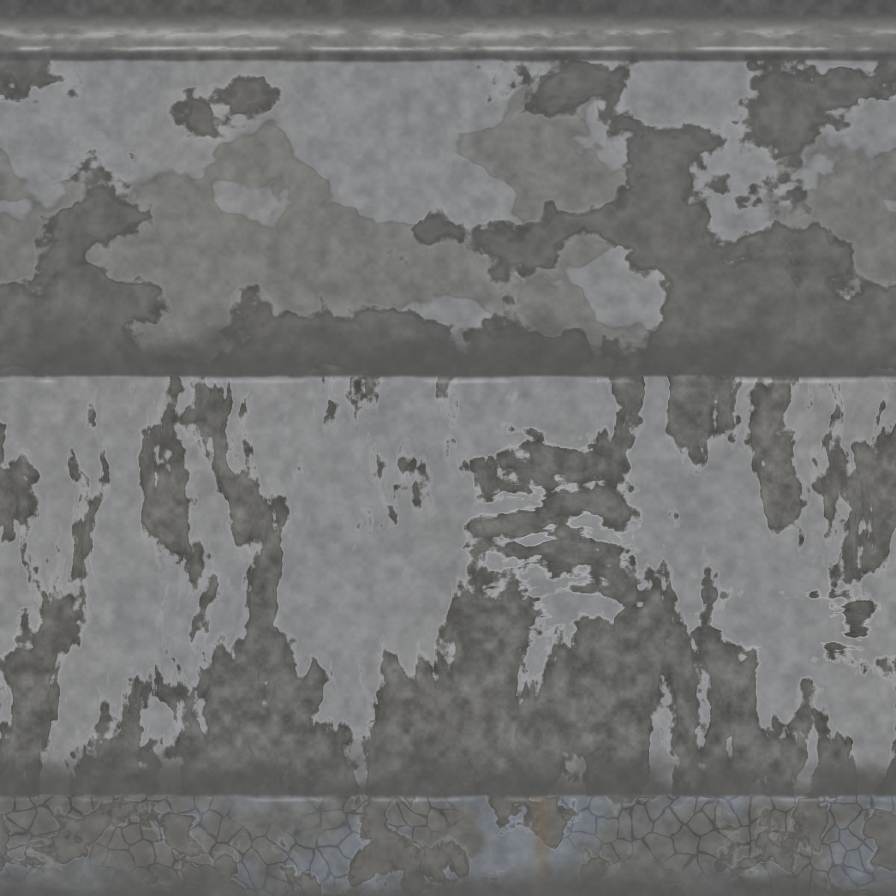
Write a three.js fragment shader that draws this texture.

```glsl
varying vec2 vUv;

const vec3 SOOT = vec3(0.345, 0.345, 0.340);
const vec3 BARE = vec3(0.410, 0.408, 0.398);
const vec3 FLAKE = vec3(0.465, 0.465, 0.455);
const vec3 PAINT = vec3(0.525, 0.528, 0.532);
const vec3 PALE = vec3(0.660, 0.665, 0.655);
const vec3 SLATE = vec3(0.455, 0.475, 0.500);
const vec3 RUST = vec3(0.430, 0.385, 0.325);
const float RIM_EDGE = 0.932;
const float UPPER_EDGE = 0.580;
const float LOWER_EDGE = 0.112;
const float EDGE_SOFT = 0.0025;
const float CHIP_SOFT = 0.014;
const float CRACK_CELLS = 42.0;
const float GRAIN = 0.13;

float hash(vec2 p) {
  vec3 q = fract(p.xyx * 0.1031);
  q += dot(q, q.yzx + 33.33);
  return fract((q.x + q.y) * q.z);
}

// Value noise that wraps across the canvas
float noise(vec2 p, float period) {
  vec2 i = floor(p), f = fract(p);
  f = f * f * (3.0 - 2.0 * f);
  float x0 = mod(i.x, period), x1 = mod(i.x + 1.0, period);
  float low = mix(hash(vec2(x0, i.y)), hash(vec2(x1, i.y)), f.x);
  float high = mix(hash(vec2(x0, i.y + 1.0)), hash(vec2(x1, i.y + 1.0)), f.x);
  return mix(low, high, f.y);
}

float fbm(vec2 uv, vec2 cells, float seed) {
  float sum = 0.0, weight = 0.5;
  for (int k = 0; k < 5; k++) {
    sum += weight * noise(uv * cells + vec2(0.0, seed), cells.x);
    cells *= 2.0;
    seed += 17.3;
    weight *= 0.53;
  }
  return sum - 0.5;
}

float blob(vec2 uv, vec2 center, vec2 radius) {
  vec2 d = uv - center;
  d.x -= floor(d.x + 0.5);
  d /= radius;
  return exp(-dot(d, d));
}

float bump(float x, float center, float width) {
  float d = (x - center) / width;
  return exp(-d * d);
}

// Distance gap between the two nearest cell points
float crackGap(vec2 p) {
  vec2 i = floor(p);
  float near = 9.0, next = 9.0;
  for (int y = -1; y <= 1; y++) {
    for (int x = -1; x <= 1; x++) {
      vec2 cell = i + vec2(float(x), float(y));
      vec2 id = vec2(mod(cell.x, CRACK_CELLS), cell.y);
      float d = length(cell + vec2(hash(id), hash(id + 71.7)) - p);
      next = min(next, max(near, d));
      near = min(near, d);
    }
  }
  return next - near;
}

// Paint where height is positive, with a raised lip and a shaded foot
vec3 chipped(float height, vec3 base, vec3 coat, float lip) {
  vec3 c = mix(base, coat, smoothstep(-CHIP_SOFT, CHIP_SOFT, height));
  c += lip * bump(height, 0.026, 0.018);
  return c - 0.05 * bump(height, -0.028, 0.022);
}

// Dirt gathered above a ledge
float dirt(float y, float edge, float fade, float ragged) {
  float above = smoothstep(edge - EDGE_SOFT, edge + EDGE_SOFT, y);
  return above * (1.0 - smoothstep(0.008, fade, y - edge + ragged * fade));
}

vec3 upperPanel(vec2 uv, vec2 p, float fine) {
  float wear = 0.20 * blob(uv, vec2(0.74, 0.77), vec2(0.07, 0.09))
    + 0.20 * blob(uv, vec2(0.88, 0.85), vec2(0.045, 0.06))
    + 0.18 * blob(uv, vec2(0.48, 0.84), vec2(0.016, 0.10))
    + 0.13 * blob(uv, vec2(0.05, 0.78), vec2(0.06, 0.08))
    + 0.14 * blob(uv, vec2(0.24, 0.89), vec2(0.06, 0.03))
    + 0.20 * (1.0 - smoothstep(0.61, 0.71, uv.y));
  float height = fbm(p, vec2(9.0, 11.0), 3.0) + 0.12 + 0.12 * fine - wear;
  float flake = fbm(p, vec2(5.0, 7.0), 40.0) + 0.09
    - 0.16 * blob(uv, vec2(0.33, 0.815), vec2(0.06, 0.05));
  vec3 coat = mix(FLAKE, PAINT, smoothstep(-0.01, 0.01, flake));
  coat -= 0.04 * bump(flake, 0.0, 0.009);
  return chipped(height, BARE, coat, 0.035);
}

vec3 middlePanel(vec2 uv, vec2 p, float fine) {
  float rough = blob(uv, vec2(0.62, 0.40), vec2(0.09, 0.12));
  float scraped = clamp(rough + blob(uv, vec2(0.91, 0.30), vec2(0.11, 0.05)), 0.0, 1.0);
  float streaks = mix(fbm(p, vec2(30.0, 9.0), 9.0), fbm(p, vec2(11.0, 44.0), 60.0), scraped);
  float wear = 0.28 * blob(uv, vec2(0.65, 0.23), vec2(0.14, 0.09))
    + 0.08 * rough + 0.09 * blob(uv, vec2(0.26, 0.35), vec2(0.035, 0.20))
    + 0.12 * (1.0 - smoothstep(0.14, 0.22, uv.y));
  float height = 0.75 * streaks + 0.45 * fbm(p, vec2(8.0, 7.0), 25.0) + 0.065 + 0.15 * fine - wear;
  return chipped(height, BARE + 0.12 * fine, PAINT, 0.045 + 0.08 * scraped);
}

vec3 crackedBand(vec2 uv, vec2 p) {
  float patchy = fbm(p, vec2(10.0, 14.0), 81.0);
  vec3 c = mix(BARE, SLATE, smoothstep(-0.12, 0.12, patchy + 0.12 * (uv.x - 0.5)));
  float crack = 1.0 - smoothstep(0.02, 0.14, crackGap(p * CRACK_CELLS));
  c -= 0.08 * crack * smoothstep(-0.12, 0.08, fbm(uv, vec2(7.0, 9.0), 95.0));
  c = chipped(fbm(p, vec2(24.0, 24.0), 33.0) + 0.11, BARE, c, 0.05);
  return mix(c, RUST, 0.6 * bump(uv.x, 0.605, 0.009));
}

vec3 topRim(vec2 uv, float fine) {
  float broken = smoothstep(-0.18, 0.16, fbm(uv, vec2(30.0, 90.0), 52.0));
  float lines = bump(uv.y, 0.946, 0.0022) + 0.8 * bump(uv.y, 0.962, 0.006);
  float body = smoothstep(0.938, 0.946, uv.y) * (1.0 - smoothstep(0.970, 0.986, uv.y + 0.02 * fine));
  return mix(mix(SOOT, FLAKE, body), PALE, clamp(lines * broken, 0.0, 1.0));
}

void main() {
  vec2 uv = vUv;
  vec2 warp = vec2(fbm(uv, vec2(14.0, 14.0), 5.0), fbm(uv, vec2(14.0, 14.0), 130.0));
  vec2 p = uv + 0.035 * warp;
  float fine = fbm(uv, vec2(75.0, 75.0), 11.0);
  float ragged = fbm(uv, vec2(20.0, 30.0), 70.0);

  // Stacked bands
  float y = uv.y + 0.004 * ragged;
  vec3 color = crackedBand(uv, p);
  color = mix(color, middlePanel(uv, p, fine), smoothstep(LOWER_EDGE - EDGE_SOFT, LOWER_EDGE + EDGE_SOFT, y));
  color = mix(color, upperPanel(uv, p, fine), smoothstep(UPPER_EDGE - EDGE_SOFT, UPPER_EDGE + EDGE_SOFT, y));
  color = mix(color, topRim(uv, fine), smoothstep(RIM_EDGE - EDGE_SOFT, RIM_EDGE + EDGE_SOFT, y));

  // Dirt over the ledges and worn lips below them
  float grime = max(dirt(y, UPPER_EDGE, 0.075, ragged), dirt(y, LOWER_EDGE, 0.060, ragged));
  grime = max(grime, dirt(y, -0.01, 0.050, ragged));
  color = mix(color, SOOT, 0.92 * grime);
  float lip = bump(y, UPPER_EDGE - 0.005, 0.002) + bump(y, LOWER_EDGE - 0.004, 0.002);
  color += 0.09 * lip * smoothstep(-0.1, 0.2, ragged);

  // Surface grain and broad stains
  color += GRAIN * fine * (1.0 - 0.6 * grime);
  color += vec3(0.02, 0.015, 0.005) * fbm(uv, vec2(4.0, 4.0), 150.0);
  gl_FragColor = vec4(clamp(color, 0.0, 1.0), 1.0);
}
```
